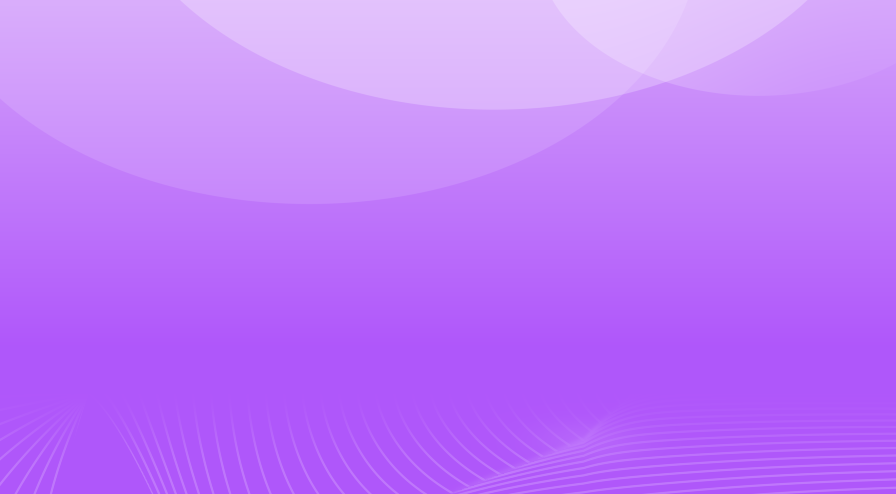
Write a Shadertoy shader that draws this background.

```glsl
// Violet gradient with translucent ellipses above and fine wave lines below.
#define ASPECT 1.811
#define VIOLET vec3(0.688, 0.340, 0.980)
#define LILAC vec3(0.830, 0.635, 0.983)
#define GRADIENT_END 0.30
#define WAVE_TOP 0.21
#define LINE_WIDTH 0.0045
#define LINE_ALPHA 0.19
#define MID_DENSITY 27.0
#define RIGHT_DENSITY 14.0

// Approximate signed distance to an axis-aligned ellipse
float ellipse(vec2 p, vec2 centre, vec2 radii) {
    vec2 q = p - centre;
    float k = length(q / radii);
    return k * (k - 1.0) / max(length(q / (radii * radii)), 1e-4);
}

// Antialiased coverage of the negative side of a distance
float inside(float d, float pixel) {
    return 1.0 - smoothstep(-0.7 * pixel, 0.7 * pixel, d);
}

// Thin strokes along the integer levels of a phase field
float contours(float phase, float pixel) {
    float slope = length(vec2(dFdx(phase), dFdy(phase))) / pixel;
    float d = abs(fract(phase) - 0.5) / max(slope, 1e-3);
    return 1.0 - smoothstep(-0.6 * pixel, 0.6 * pixel, d - 0.5 * LINE_WIDTH);
}

// Height of the crease where the middle and right sheets meet
float crease(float x) {
    return 0.4 * (x - 0.91) + 0.6 * max(x - 1.18, 0.0);
}

float waveLines(vec2 p, float pixel) {
    float depth = max((WAVE_TOP - p.y) / WAVE_TOP, 0.0);
    float above = p.y - crease(p.x);

    // Left sheet: a fan of rays below a peak
    vec2 ray = p - vec2(0.180, 0.205);
    float angle = atan(-ray.x, max(-ray.y, 1e-3));
    float left = contours(angle * 7.5 + 0.8 * depth, pixel);
    left *= smoothstep(0.30, 0.34, angle);

    // Middle sheet: upright lines bunched at the fold, leaning to the right
    float bend = pow(depth, 0.7);
    float fromFold = p.x - 0.165 - 0.142 * bend;
    float lean = 0.17 * pow(max((p.x - 0.35) / 0.6, 0.0), 1.3);
    float startX = p.x - 0.142 * bend * exp(-max(fromFold, 0.0) / 0.08)
                 - lean * pow(depth, 1.5);
    float middle = contours(startX * MID_DENSITY, pixel);
    middle *= inside(-fromFold, pixel) * smoothstep(-0.004, 0.004, above);

    // Right sheet: shallow lines that curl down along the crease
    float rows = pow(depth, 0.75) * (1.0 + 0.25 * (p.x - 1.2));
    rows += 0.02 * sin(5.0 * p.x);
    float phase = rows * RIGHT_DENSITY - 3.0 * exp(min(above, 0.0) / 0.035);
    float right = contours(phase, pixel) * smoothstep(0.004, -0.004, above);

    // Soft light where the lines gather
    vec2 g = (p - vec2(1.19, 0.105)) / vec2(0.11, 0.045);
    float glow = 0.45 * exp(-dot(g, g));
    float ridge = 0.4 * exp(-pow(above / 0.008, 2.0))
                * smoothstep(0.88, 0.98, p.x) * smoothstep(1.28, 1.18, p.x);
    float lines = max(max(left, middle), right);
    return smoothstep(0.0, 0.85, depth) * lines
         + smoothstep(0.0, 0.4, depth) * (glow + ridge) * (1.0 - 0.6 * lines);
}

void mainImage(out vec4 fragColor, in vec2 fragCoord) {
    vec2 p = fragCoord / iResolution.xy * vec2(ASPECT, 1.0);
    float pixel = 1.0 / iResolution.y;
    vec3 white = vec3(1.0);

    // Vertical gradient
    vec3 color = mix(VIOLET, LILAC, clamp((p.y - GRADIENT_END) / (1.0 - GRADIENT_END), 0.0, 1.0));

    // Translucent ellipses: left, centre, right
    vec2 large = vec2(0.79, 0.55);
    float a = inside(ellipse(p, vec2(0.625, 1.137), large), pixel);
    float b = inside(ellipse(p, vec2(0.998, 1.328), large), pixel);
    float c = inside(ellipse(p, vec2(1.533, 1.113), vec2(0.448, 0.307)), pixel);
    color = mix(color, white, 0.125 * a);
    color = mix(color, white, 0.25 * b);
    color = mix(color, white, mix(0.24, 0.06, smoothstep(1.12, 1.80, p.x)) * c);

    // Wave lines
    color = mix(color, white, LINE_ALPHA * waveLines(p, pixel));
    fragColor = vec4(color, 1.0);
}
```
